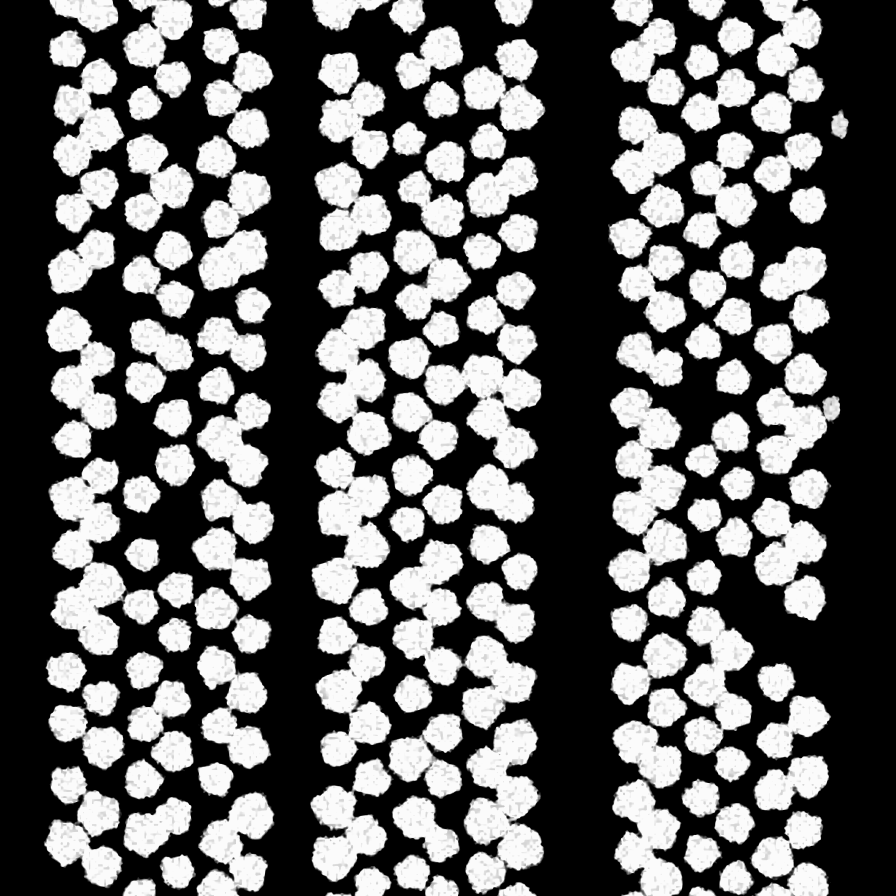
Give the GLSL for this pattern, as a WebGL 1 fragment shader.

```glsl
precision highp float;
// Three vertical bands of rough white dots, six staggered columns each, on black.
uniform vec2 u_resolution;

float hash(vec2 p) {
  return fract(sin(dot(p, vec2(12.9898, 78.233))) * 43758.5453);
}

float noise(vec2 p) {
  vec2 i = floor(p), f = fract(p);
  f = f * f * (3.0 - 2.0 * f);
  return mix(mix(hash(i), hash(i + vec2(1.0, 0.0)), f.x),
             mix(hash(i + vec2(0.0, 1.0)), hash(i + vec2(1.0, 1.0)), f.x), f.y);
}

// Union with a small fillet where dots touch
float blend(float a, float b) {
  float h = max(0.004 - abs(a - b), 0.0) / 0.004;
  return min(a, b) - h * h * 0.001;
}

// Roughly polygonal dot; seed turns and varies its lobes
float lumpyDot(vec2 q, float radius, float seed) {
  float a = atan(q.y, q.x);
  float lobes = 0.06 * sin(3.0 * a + 40.0 * seed) + 0.05 * sin(5.0 * a + 90.0 * seed);
  return length(q) - radius * (1.0 + lobes);
}

// Distance to the nearest dots of one column
float dotColumn(vec2 p, float band, float pair, float side) {
  float center = 0.1797 + 0.285 * band + 0.0137 * band * band;
  float spread = 1.0 - 0.03 * max(band - 1.0, 0.0);
  float x = center + spread * (0.0827 * (pair - 1.0) - 0.0013 + 0.0345 * (side - 0.5));
  float shift = 0.83 + 0.6 * band - 0.23 * band * band
              + 0.16 * pair * band * (2.0 - band) + 0.5 * side;
  float nearest = floor(p.y * 15.85 - shift + 0.5);
  float d = 1.0;
  for (int k = -1; k <= 1; k++) {
    float row = nearest + float(k);
    vec2 id = vec2(row, band * 6.0 + pair * 2.0 + side + 3.0);
    float seed = hash(id);
    vec2 jitter = vec2(hash(id + 17.3), hash(id + 41.7)) - 0.5;
    vec2 c = vec2(x + 0.009 * jitter.x, (row + shift + 0.24 * jitter.y) / 15.85);
    float radius = 0.0178 + 0.006 * hash(id + 63.1) + 0.0012 * abs(pair - 1.0);
    // A few dots are missing
    if (hash(id + 87.9) > 0.03) d = blend(d, lumpyDot(p - c, radius, seed));
  }
  return d;
}

void main() {
  vec2 p = gl_FragCoord.xy / u_resolution;
  p.y = 1.0 - p.y;

  float d = 1.0;
  for (int band = 0; band < 3; band++) {
    for (int pair = 0; pair < 3; pair++) {
      for (int side = 0; side < 2; side++) {
        d = blend(d, dotColumn(p, float(band), float(pair), float(side)));
      }
    }
  }

  // Two stray crumbs beside the right band
  float crumb = 1.0;
  for (int i = 0; i < 2; i++) {
    vec2 c = vec2(0.937 - 0.009 * float(i), 0.139 + 0.317 * float(i));
    vec2 q = (p - c) * vec2(1.25, 0.85);
    crumb = min(crumb, lumpyDot(q, 0.0115, 0.3 + 0.4 * float(i)));
  }
  d = min(d, crumb);

  // Ragged outline
  float grain = noise(p * 330.0);
  d += 0.003 * (noise(p * 140.0) - 0.5) + 0.003 * (grain - 0.5);
  float soft = max(0.0016, 0.75 / u_resolution.y);
  float ink = 1.0 - smoothstep(-soft, soft, d);

  // Grey speckle, denser towards the rim and in the crumbs
  float rim = smoothstep(-0.009, 0.0, d);
  float speckle = smoothstep(0.6, 0.95, noise(p * 290.0 + 51.0));
  float shade = 0.985 - speckle * (0.15 + 0.15 * rim);
  shade -= 0.2 * grain * (1.0 - smoothstep(0.0, 0.003, crumb));

  gl_FragColor = vec4(vec3(ink * shade), 1.0);
}
```
